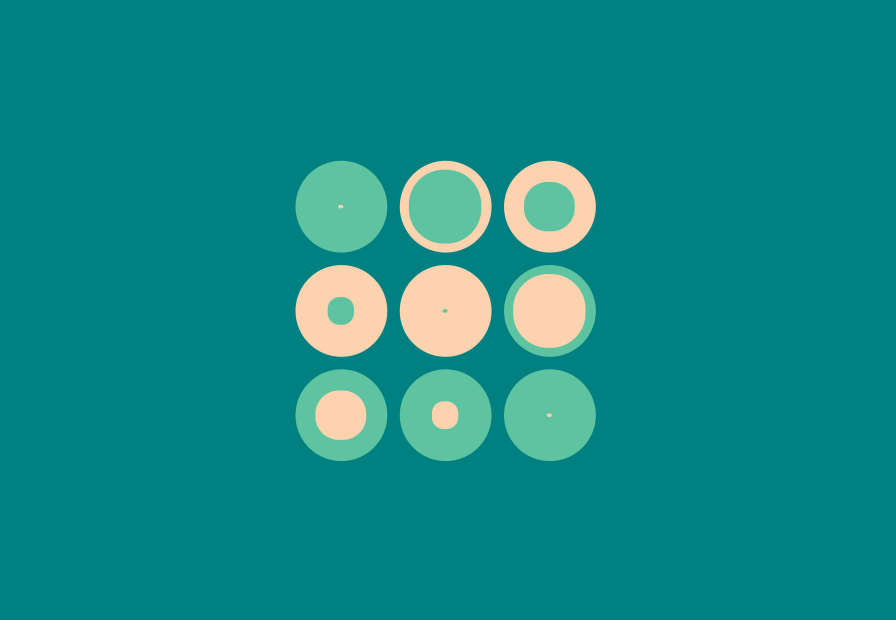
Write a Shadertoy shader that draws this background.

```glsl
// Draws a three by three grid of two-tone discs with shrinking cores on flat teal.

// Signed distance to a box with rounded corners
float roundedBox(vec2 p, vec2 halfSize, float corner) {
    vec2 q = abs(p) - halfSize + corner;
    return length(max(q, 0.0)) + min(max(q.x, q.y), 0.0) - corner;
}

// Soft coverage, one pixel wide
float coverage(float dist, float pixel) {
    return clamp(0.5 - dist / pixel, 0.0, 1.0);
}

void mainImage(out vec4 fragColor, in vec2 fragCoord) {
    const vec3 teal = vec3(0.0, 0.502, 0.502);
    const vec3 mint = vec3(0.365, 0.765, 0.627);
    const vec3 peach = vec3(0.988, 0.824, 0.686);

    // The canvas is 531 units high, centred on the grid
    float pixel = 531.0 / iResolution.y;
    vec2 p = (fragCoord - 0.5 * iResolution.xy) * pixel - vec2(-2.0, -0.8);

    // Nearest grid cell, counted in rows from the top left
    vec2 cell = clamp(round(p / 89.3), -1.0, 1.0);
    vec2 local = p - cell * 89.3;
    float index = (1.0 - cell.y) * 3.0 + cell.x + 1.0;

    // Cores shrink over four steps, then the two colours swap
    float stage = mod(index + 3.0, 4.0);
    float swapped = mod(floor((index + 3.0) / 4.0), 2.0);
    vec3 coreColor = mix(peach, mint, swapped);
    vec3 discColor = mix(mint, peach, swapped);

    // Cores are slightly squared, alternately tall and wide
    float radius = 31.3 - 9.87 * stage;
    float stretch = mod(stage, 2.0) * 0.6 - 0.3;
    float corner = radius - min(1.5, 0.4 * radius);
    float core = roundedBox(local + vec2(0.5, 0.0),
                            radius + vec2(stretch, -stretch), corner);

    vec3 color = mix(teal, discColor, coverage(length(local) - 39.3, pixel));
    color = mix(color, coreColor, coverage(core, pixel));
    fragColor = vec4(color, 1.0);
}
```
